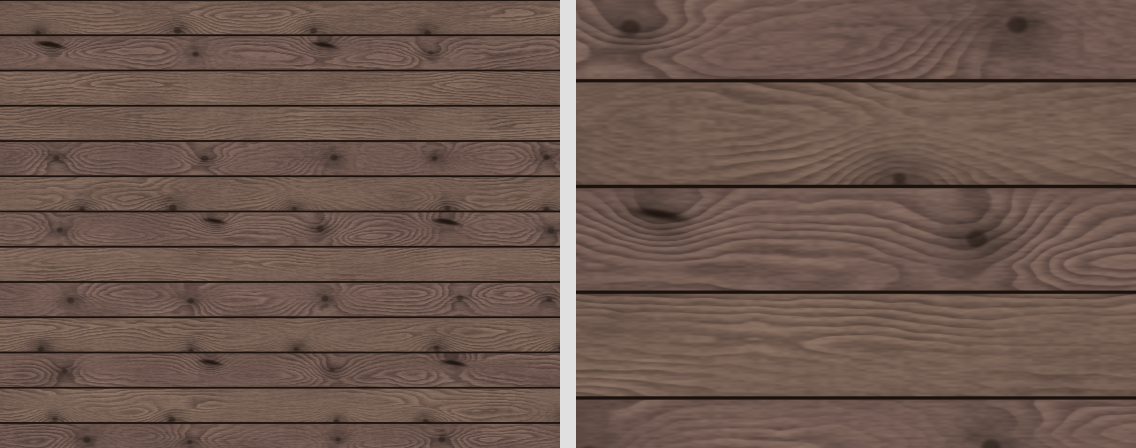
Left, the full canvas; right, a detail of the centre.
This texture is drawn by a Shadertoy shader. Its source:

```glsl
const float BOARDS_DOWN = 12.71;
const float KNOT_SPACING = 3.6;
const vec3 SEAM_COLOR = vec3(0.11, 0.07, 0.05);
const vec3 DEEP_BROWN = vec3(0.33, 0.26, 0.23);
const vec3 MID_BROWN = vec3(0.44, 0.352, 0.313);
const vec3 PALE_BROWN = vec3(0.54, 0.445, 0.39);

float hash(vec2 p) {
    return fract(sin(dot(p, vec2(127.1, 311.7))) * 43758.5453);
}

float noise(vec2 p) {
    vec2 cell = floor(p);
    vec2 f = fract(p);
    f = f * f * (3.0 - 2.0 * f);
    float low = mix(hash(cell), hash(cell + vec2(1, 0)), f.x);
    float high = mix(hash(cell + vec2(0, 1)), hash(cell + vec2(1, 1)), f.x);
    return mix(low, high, f.y);
}

// 0: knots on the lower edge, 1: splits, 2: clear grain, 3: centred knots
float boardKind(float board) {
    if (board == 11.0) return 0.0;
    return mod(board - step(2.5, board), 4.0);
}

// Height whose contours form the long pointed arches of the grain
float grainHeight(vec2 p, float board, float kind) {
    float seed = board * 17.3;
    float center = 0.5 + 0.6 * (noise(vec2(p.x * 0.3, seed)) - 0.5);
    float across = p.y - center;
    float arch = sqrt(across * across + 0.002) * (kind == 2.0 ? 11.0 : 9.0);
    float along = 5.0 * noise(vec2(p.x * 0.4 + seed, seed + p.y * 0.6));
    float wobble = 1.2 * noise(vec2(p.x * 1.1 + seed, p.y * 4.0));
    float ripple = 0.4 * noise(vec2(p.x * 4.0, p.y * 11.0 + seed));
    return arch + along + wobble + ripple;
}

// Returns x: grain bulge, y: soft stain, z: dark core
vec3 knotField(vec2 p, float board, float kind, float pixel) {
    vec3 field = vec3(0.0);
    if (kind == 2.0) return field;
    float cell = floor(p.x / KNOT_SPACING);
    for (int i = -1; i <= 1; i++) {
        float id = cell + float(i);
        vec2 key = vec2(id, board);
        bool isSplit = kind == 1.0 && mod(id + floor(board * 0.5), 2.0) < 0.5;
        float height = kind == 0.0 ? 0.9 : (isSplit ? 0.25 : 0.5);
        height += 0.1 * (hash(key + 5.0) - 0.5);
        float center = (id + 0.3 + 0.4 * hash(key)) * KNOT_SPACING;
        vec2 d = p - vec2(center, height);
        float size = 0.75 + 0.5 * hash(key + 9.0);

        vec2 wide = d * vec2(1.5, 2.4);
        vec2 tight = d * vec2(3.0, 3.6);
        float bulge = exp(-dot(wide, wide) / size);
        float stain = exp(-dot(tight, tight) / size);
        stain *= 0.5 + noise(p * vec2(5.0, 9.0) + board);
        vec2 shape = vec2(0.08, 0.065) * size;
        if (isSplit) {
            d.y -= 0.16 * d.x + 0.18 * d.x * d.x;
            shape = vec2(0.27, 0.05) * size;
        }
        float edge = (length(d / shape) - 1.0) * shape.y;
        float core = 1.0 - smoothstep(-0.03, 0.02 + pixel, edge);
        core *= isSplit ? 0.9 : 0.5;
        field += vec3(bulge * 4.5, stain, core);
    }
    return field;
}

// Pale ring with a sharp dark rim, faded where it becomes too fine to resolve
float ringTone(float height) {
    float phase = fract(height);
    float profile = smoothstep(0.0, 0.7, phase) * (1.0 - smoothstep(0.82, 1.0, phase));
    float fade = 1.0 - smoothstep(0.35, 1.0, fwidth(height));
    return (profile - 0.5) * fade;
}

vec3 woodColor(float tone) {
    vec3 lower = mix(DEEP_BROWN, MID_BROWN, clamp(tone * 2.0, 0.0, 1.0));
    return mix(lower, PALE_BROWN, clamp(tone * 2.0 - 1.0, 0.0, 1.0));
}

void mainImage(out vec4 fragColor, in vec2 fragCoord) {
    float pixel = BOARDS_DOWN / iResolution.y;
    vec2 uv = vec2(fragCoord.x, iResolution.y - fragCoord.y) * pixel;
    float board = floor(uv.y);
    float kind = boardKind(board);
    vec2 p = vec2(uv.x, fract(uv.y));

    // Growth rings, fibres and weathering
    vec3 knots = knotField(p, board, kind, pixel);
    float rings = ringTone(grainHeight(p, board, kind) + knots.x);
    float fibre = noise(vec2(p.x * 4.0, uv.y * 34.0)) - 0.5;
    float pores = noise(vec2(p.x * 14.0, uv.y * 50.0)) - 0.5;
    float patches = noise(vec2(p.x * 0.7, uv.y * 1.8 + board * 7.0)) - 0.5;
    float figure = noise(vec2(p.x * 0.7 + board * 9.0, p.y * 2.5));
    float contrast = 0.12 + 0.45 * smoothstep(0.2, 0.8, figure);
    float tone = 0.5 + rings * contrast + fibre * 0.22 + pores * 0.26 + patches * 0.26;

    // Board to board variation
    bool isDarkKind = kind == 1.0 || kind == 3.0;
    tone += (isDarkKind ? -0.07 : 0.05) + 0.06 * (hash(vec2(board, 3.0)) - 0.5);
    vec3 tint = isDarkKind ? vec3(1.0, 0.99, 1.01) : vec3(1.0, 1.0, 0.99);
    vec3 color = woodColor(tone) * tint;

    // Knots and splits
    color *= 1.0 - 0.28 * min(knots.y, 1.0);
    color = mix(color, SEAM_COLOR, min(knots.z, 1.0));

    // Seams with a faint shadow on both sides
    float edge = min(p.y, 1.0 - p.y);
    color *= 1.0 - 0.15 * exp(-edge * 25.0);
    float seam = 1.0 - smoothstep(0.008, 0.014 + pixel, edge);
    color = mix(color, SEAM_COLOR, seam);
    fragColor = vec4(color, 1.0);
}
```
